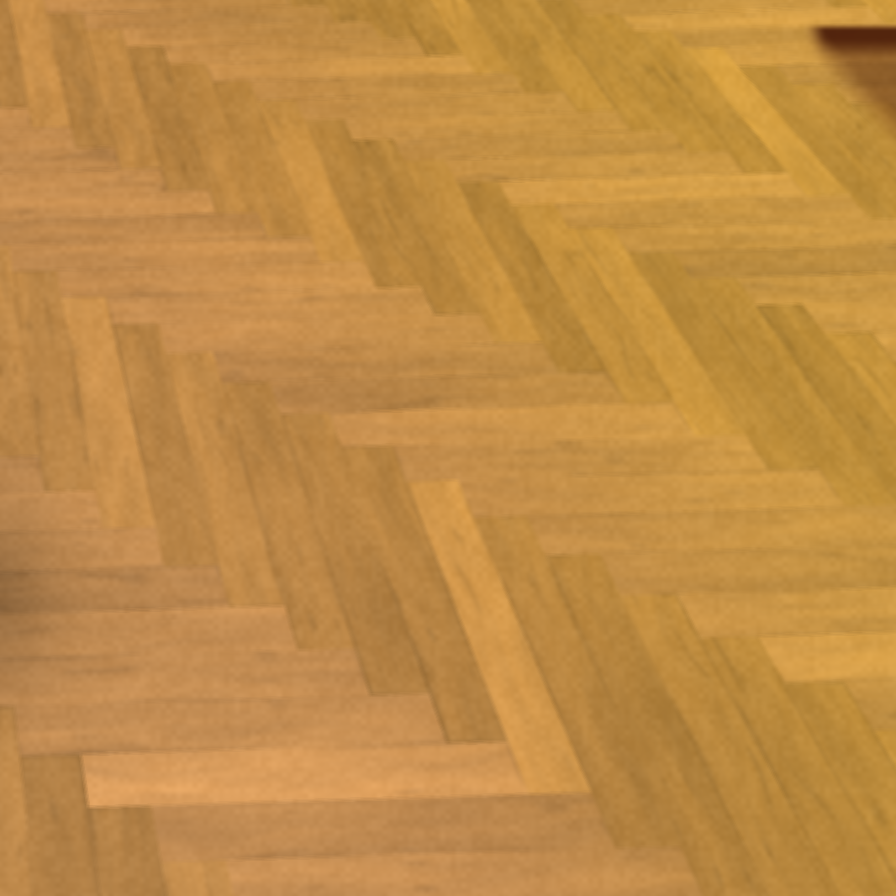
Write a Shadertoy shader that draws this texture.

```glsl
#define PLANK_RATIO 7.0
#define SAMPLES 4
#define SOFTNESS 0.0062
#define TONE_SPREAD 0.085
#define PALE_EVERY 6.0
#define SEAM_WIDTH 0.10
#define SEAM_DEPTH 0.10
#define GRAIN_DEPTH 0.17
#define HONEY vec3(0.725, 0.515, 0.262)
#define AMBER vec3(0.755, 0.565, 0.245)
#define SAND vec3(0.735, 0.53, 0.305)
#define DARK_BROWN vec3(0.30, 0.12, 0.04)

float hash(vec2 p) {
    return fract(sin(dot(p, vec2(127.1, 311.7))) * 43758.5453);
}

float noise(vec2 p) {
    vec2 i = floor(p), f = fract(p);
    f = f * f * (3.0 - 2.0 * f);
    return mix(mix(hash(i), hash(i + vec2(1, 0)), f.x),
               mix(hash(i + vec2(0, 1)), hash(i + vec2(1, 1)), f.x), f.y);
}

// Floor seen in perspective: canvas point (y down) to units of plank width
vec2 floorPoint(vec2 q) {
    float depth = q.y + 1.095 + 0.03 * q.x;
    return vec2(28.49 * (q.x + 0.182), -65.17) / depth + vec2(0.0, 51.6);
}

// Herringbone: xy = position along and across the plank, zw = plank id
vec4 herringbone(vec2 p, out bool level) {
    vec2 cell = floor(p), f = p - cell;
    float k = mod(cell.x - cell.y, 2.0 * PLANK_RATIO);
    level = k < PLANK_RATIO;
    if (level) return vec4(k + f.x, f.y, cell.x - k, cell.y);
    float row = 2.0 * PLANK_RATIO - 1.0 - k;
    return vec4(row + f.y, f.x, cell.x, cell.y - row);
}

// Wood at one floor point: x = brightness factor, y = saturation shift
vec2 woodShade(vec2 p) {
    bool level;
    vec4 plank = herringbone(p, level);
    vec2 pos = plank.xy, id = plank.zw;
    vec2 key = id + (level ? 0.0 : 0.5);
    float seed = hash(key);

    // Tone of the single plank, with a pale one at regular intervals
    float shade = 1.0 + (seed - 0.5) * TONE_SPREAD;
    float pale = step(abs(mod(id.x, PALE_EVERY) - (level ? 4.0 : 5.0)), 0.1);
    shade += pale * (0.05 + 0.05 * hash(key + 7.3));
    shade += level ? 0.014 : -0.018;

    // Grain: wavy streaks along the plank and short dark flecks
    vec2 g = pos + 40.0 * vec2(seed, hash(key + 3.1));
    g.y += 0.3 * noise(g * vec2(0.8, 1.5));
    float streaks = 0.5 * noise(g * vec2(0.4, 2.6)) + 0.3 * noise(g * vec2(0.9, 6.0))
                  + 0.2 * noise(g * vec2(1.8, 13.0));
    shade += (streaks - 0.5) * GRAIN_DEPTH;
    shade -= 0.08 * smoothstep(0.8, 1.0, noise(g * vec2(1.2, 5.0) + 19.0));

    // Broken seam, showing only along parts of some planks
    vec2 edge = min(pos, vec2(PLANK_RATIO, 1.0) - pos);
    float seam = 1.0 - smoothstep(0.0, SEAM_WIDTH, min(edge.x, edge.y));
    float worn = smoothstep(0.45, 0.9, noise(vec2(pos.x * 0.6, 2.0 * pos.y) + 60.0 * seed));
    shade -= seam * SEAM_DEPTH * worn;
    return vec2(shade, level ? 0.012 : -0.014);
}

void mainImage(out vec4 fragColor, in vec2 fragCoord) {
    vec2 q = fragCoord / iResolution.xy;
    q.y = 1.0 - q.y;

    // Average over a small soft footprint
    vec2 wood = vec2(0.0);
    for (int i = 0; i < SAMPLES * SAMPLES; i++) {
        vec2 offset = (vec2(i % SAMPLES, i / SAMPLES) + 0.5) / float(SAMPLES) - 0.5;
        wood += woodShade(floorPoint(q + offset * SOFTNESS));
    }
    wood /= float(SAMPLES * SAMPLES);

    // Light: warm amber to the upper right, sandy to the lower left
    float amber = smoothstep(0.1, 0.85, q.x - 0.5 * q.y + 0.1);
    float sand = smoothstep(0.2, 1.0, 0.5 * q.y + 0.6 * (1.0 - q.x));
    vec3 color = mix(mix(HONEY, SAND, sand), AMBER, amber) * wood.x;
    color.b += wood.y;
    color *= 1.0 + 0.09 * (noise(q * 3.5 + 5.0) - 0.5);

    // Fine mottling
    color += 0.03 * (noise(q * 170.0) - 0.5) + 0.02 * (noise(q * 75.0 + 9.0) - 0.5);

    // Soft shadow at the left edge
    vec2 s = (q - vec2(-0.01, 0.66)) * vec2(13.0, 9.0);
    color *= 1.0 - 0.22 * exp(-dot(s, s));

    // Dark brown wedge in the upper right corner
    vec2 w = q - vec2(0.893, 0.029);
    float wedge = smoothstep(0.0, 0.03, w.x) * smoothstep(-0.004, 0.006, w.y)
                * smoothstep(-0.025, 0.025, w.x - 0.9 * w.y);
    float strength = mix(0.95, 0.45, smoothstep(0.012, 0.04, w.y));
    color = mix(color, DARK_BROWN, wedge * strength);

    fragColor = vec4(clamp(color, 0.0, 1.0), 1.0);
}
```
